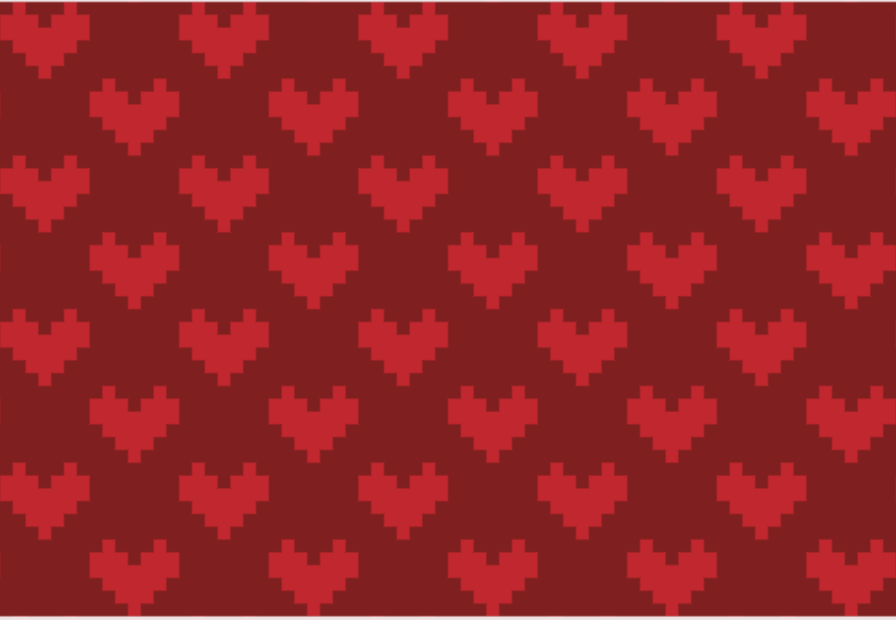
This pattern is drawn by a WebGL 2 fragment shader. Its source:

```glsl
#version 300 es
precision highp float;
// Staggered rows of blocky knitted hearts on a dark red field, between thin pale strips.
// Each heart is a union of boxes on a square stitch grid; two lattices, offset by
// half a period each way, repeat it across the canvas.

uniform vec2 u_resolution;
out vec4 fragColor;

const float STITCHES_ACROSS = 70.0;         // grid squares over the canvas width
const vec2 PERIOD = vec2(14.0, 12.0);       // heart spacing, in stitches
const vec2 HEART_CENTRE = vec2(3.5, 3.0);   // first heart, from the top left
const float TOP_MARGIN = 0.15;              // pale strip above, in stitches
const float FIELD_HEIGHT = 48.0;            // four vertical periods
const float SOFTNESS = 0.8;                 // edge half width at 512 px wide
const vec3 FIELD_RED = vec3(0.497, 0.122, 0.120);
const vec3 HEART_RED = vec3(0.757, 0.153, 0.180);
const vec3 PALE_EDGE = vec3(0.94, 0.89, 0.89);

// Signed distance to the box between two corners, square at its corners.
float boxDistance(vec2 p, vec2 low, vec2 high) {
    vec2 d = max(low - p, p - high);
    return max(d.x, d.y);
}

// Heart 7 stitches wide and 6 tall, centred on the origin, y pointing down.
float heartDistance(vec2 p) {
    vec2 q = vec2(abs(p.x), p.y + 3.0);
    // Mirrored lobes: a raised single stitch on a three-stitch shoulder.
    float d = boxDistance(q, vec2(1.5, 0.0), vec2(2.5, 4.0));
    d = min(d, boxDistance(q, vec2(0.5, 1.0), vec2(3.5, 3.0)));
    // Body: nested boxes that step down to the tip.
    for (int i = 0; i < 4; i++) {
        float s = float(i);
        d = min(d, boxDistance(q, vec2(s - 3.5, 2.0), vec2(3.5 - s, 3.0 + s)));
    }
    return d;
}

float coverage(float d, float soft) {
    return 1.0 - smoothstep(-soft, soft, d);
}

void main() {
    float stitch = u_resolution.x / STITCHES_ACROSS;
    vec2 p = vec2(gl_FragCoord.x, u_resolution.y - gl_FragCoord.y) / stitch;
    p.y -= TOP_MARGIN;
    float soft = max(SOFTNESS * STITCHES_ACROSS / 512.0, 0.6 / stitch);

    // Two interleaved lattices of hearts.
    float heart = 1e3;
    for (int k = 0; k < 2; k++) {
        vec2 offset = HEART_CENTRE + 0.5 * PERIOD * float(k);
        vec2 local = mod(p - offset + 0.5 * PERIOD, PERIOD) - 0.5 * PERIOD;
        heart = min(heart, heartDistance(local));
    }
    vec3 color = mix(FIELD_RED, HEART_RED, coverage(heart, soft));

    // Pale strips above and below the field.
    float field = max(-p.y, p.y - FIELD_HEIGHT);
    color = mix(PALE_EDGE, color, coverage(field, soft));
    fragColor = vec4(color, 1.0);
}
```
